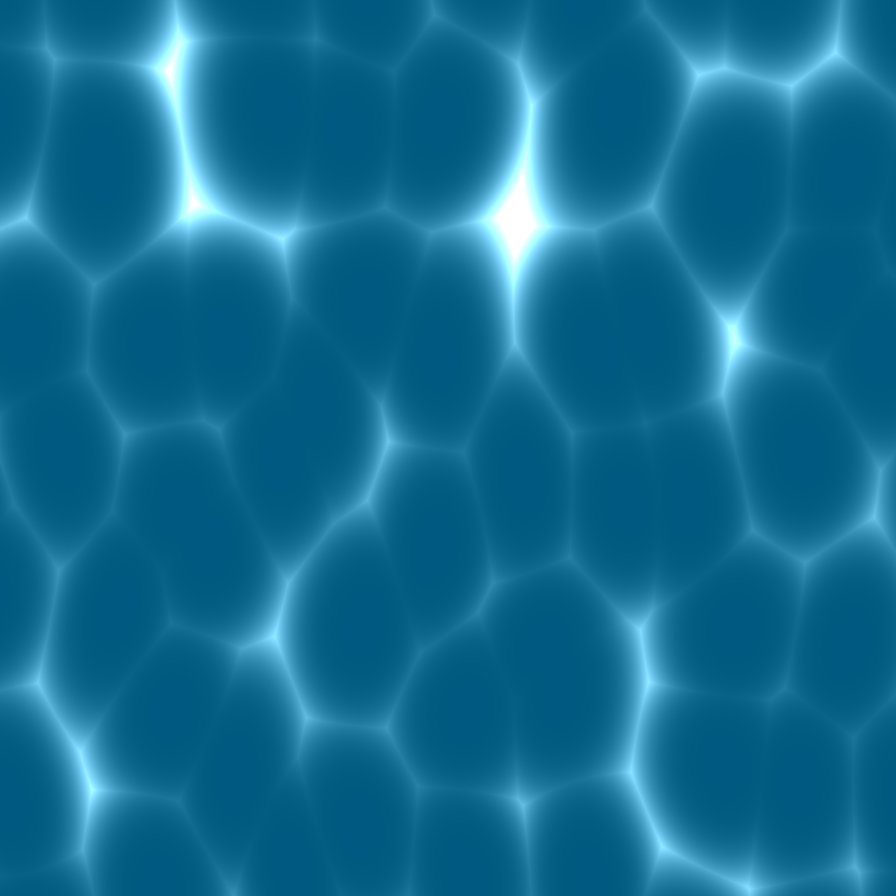
Give the GLSL for this texture, as a Shadertoy shader.

```glsl
// Integer hash giving two values in 0..1 for a cell and a seed
vec2 hash2(ivec2 cell, uint seed) {
    uvec2 v = uvec2(cell + 64) * 1664525u + 1013904223u + seed * 747796405u;
    v.x += v.y * 1664525u;
    v.y += v.x * 1664525u;
    v ^= v >> 16u;
    v.x += v.y * 1664525u;
    v.y += v.x * 1664525u;
    v ^= v >> 16u;
    return vec2(v & 0xffffu) / 65535.0;
}

// Distance to the nearest scattered centre, each with its own oval metric
float ovalDistance(vec2 p) {
    ivec2 home = ivec2(floor(p));
    float nearest = 9.0;
    for (int y = -2; y <= 2; y++) {
        for (int x = -2; x <= 2; x++) {
            ivec2 cell = home + ivec2(x, y);
            vec2 jitter = mix(vec2(0.08), vec2(0.92), hash2(cell, 1u));
            vec2 shape = hash2(cell, 2u);
            vec2 offset = p - vec2(cell) - jitter;

            float tilt = (shape.x - 0.5) * 0.8;
            float c = cos(tilt), s = sin(tilt);
            offset = mat2(c, -s, s, c) * offset;
            float stretch = mix(0.95, 1.2, shape.y);
            nearest = min(nearest, length(offset * vec2(stretch, 1.0 / stretch)));
        }
    }
    return nearest;
}

void mainImage(out vec4 fragColor, in vec2 fragCoord) {
    vec2 uv = fragCoord / iResolution.y;

    // Tall cells, gently bent
    vec2 p = uv * vec2(8.0, 5.9) + vec2(3.3, 7.6);
    p += 0.06 * sin(p.yx * vec2(2.3, 1.9) + vec2(0.4, 1.7));

    // Light gathers far from the centres
    float light = 1.3 * pow(ovalDistance(p), 4.7);

    vec3 deepWater = vec3(0.0, 0.35, 0.5);
    fragColor = vec4(clamp(deepWater + light, 0.0, 1.0), 1.0);
}
```
